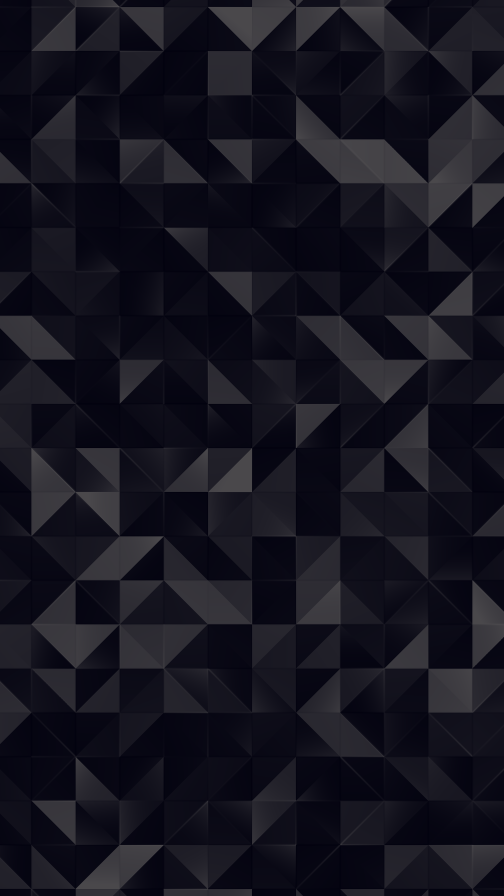
Give the GLSL for this background, as a WebGL 2 fragment shader.

```glsl
#version 300 es
precision highp float;
// Dark mosaic of folded triangles on a square grid, with soft sheens and fine lit edges.

uniform vec2 u_resolution;
out vec4 fragColor;

float hash(vec2 p) {
    return fract(sin(dot(p, vec2(127.1, 311.7))) * 43758.5453);
}

// Thin line at distance d, all lengths in cells
float line(float d, float pixel) {
    return 1.0 - smoothstep(0.0, 0.018 + 0.6 * pixel, d);
}

// Highlight of one edge: lit on some edges only, fading along t
float edgeLight(vec2 id, float t) {
    float strength = smoothstep(0.62, 1.0, hash(id + 7.7));
    float fade = hash(id + 3.1) < 0.5 ? t : 1.0 - t;
    return strength * mix(0.35, 1.0, fade);
}

vec3 mosaic(vec2 p, float pixel) {
    vec2 cell = floor(p);
    vec2 f = p - cell;

    // Split the cell along one diagonal, leaning towards diamonds
    bool oddCell = mod(cell.x + cell.y, 2.0) > 0.5;
    bool flip = oddCell != (hash(cell + 11.3) < 0.32);
    vec2 g = flip ? vec2(1.0 - f.x, f.y) : f;
    float diagonal = (g.x + g.y - 1.0) * 0.7071;
    float upper = step(0.0, diagonal);
    float right = flip ? 1.0 - upper : upper;
    vec2 triangle = cell + vec2(0.37, 0.59) * upper;

    // Share the tone with a neighbour across a grid edge, or keep its own
    float choice = hash(triangle + 23.9);
    vec2 key = triangle + 91.4;
    if (choice < 0.42) key = cell + vec2(right, 0.0) + 31.7;
    else if (choice < 0.84) key = cell + vec2(0.0, upper) + 57.3;
    float tone = pow(hash(key), 4.0);
    tone *= 0.9 + 0.2 * hash(triangle + 5.2);

    // Soft sheen across some of the triangles
    float angle = 6.2832 * hash(triangle + 41.6);
    float slope = dot(f - 0.5, vec2(cos(angle), sin(angle)));
    float sheen = smoothstep(0.5, 1.0, hash(triangle + 67.8));
    tone += sheen * 0.42 * pow(clamp(slope + 0.35, 0.0, 1.0), 2.0);
    tone += 0.05 * slope - 0.03;

    // Nearest grid edges
    vec2 node = floor(p + 0.5);
    vec2 away = abs(p - node);
    float vertical = line(away.x, pixel);
    float horizontal = line(away.y, pixel);

    // Dark grooves, then lit edges
    tone -= 0.07 * max(vertical, horizontal);
    tone += 0.36 * vertical * edgeLight(vec2(node.x, cell.y) + 0.21, f.y);
    tone += 0.36 * horizontal * edgeLight(vec2(cell.x, node.y) + 0.83, f.x);
    tone += 0.42 * line(abs(diagonal), pixel) * edgeLight(cell + 0.47, f.y);

    vec3 ink = vec3(0.032, 0.030, 0.078);
    vec3 graphite = vec3(0.265, 0.258, 0.275);
    return mix(ink, graphite, clamp(tone, -0.1, 1.1));
}

void main() {
    // Cells are 0.0875 of the width, centred on the canvas
    float cellSize = 0.0875 * u_resolution.x;
    vec2 centred = gl_FragCoord.xy - 0.5 * u_resolution;

    // Average 3 x 3 samples for smooth edges
    vec3 color = vec3(0.0);
    for (int y = -1; y <= 1; y++) {
        for (int x = -1; x <= 1; x++) {
            vec2 offset = vec2(x, y) / 3.0;
            color += mosaic((centred + offset) / cellSize, 1.0 / cellSize);
        }
    }
    fragColor = vec4(color / 9.0, 1.0);
}
```
